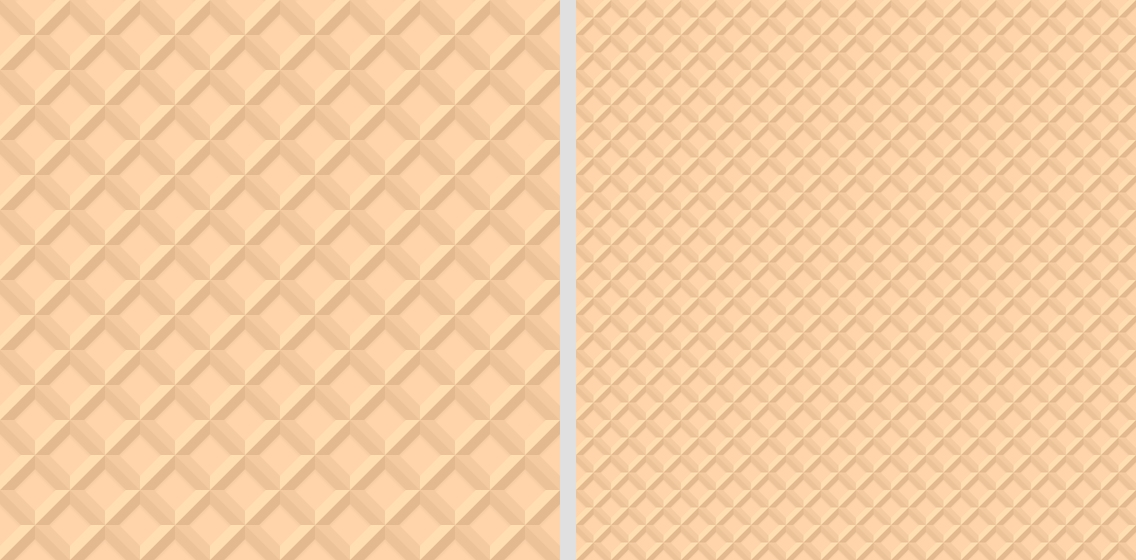
Left, the tile; right, the same tile 2 across and 2 down.
A Shadertoy shader for this pattern:

```glsl
// Waffle-like relief: a diagonal lattice of square pits with four mitred,
// flat-shaded walls and a floor that catches a soft shadow from the upper walls.
// Each pixel averages a small grid of samples to smooth every edge.

const float REPEATS = 8.0;        // whole lattice periods across and down
const float FLOOR_SIZE = 0.595;   // floor half width, where a pit's is 1
const float SHADOW_WIDTH = 0.17;  // reach of the shadow over the floor
const float SHADOW_DEPTH = 0.035;
const int SAMPLES = 4;            // samples per pixel along each axis

const vec3 FLOOR_COLOR       = vec3(1.000, 0.831, 0.667);
const vec3 UPPER_LEFT_COLOR  = vec3(0.892, 0.728, 0.560);
const vec3 UPPER_RIGHT_COLOR = vec3(0.927, 0.764, 0.598);
const vec3 LOWER_LEFT_COLOR  = vec3(0.957, 0.796, 0.630);
const vec3 LOWER_RIGHT_COLOR = vec3(1.000, 0.870, 0.700);

// Flat colour of the wall facing the pit centre; +x is up-right, +y is up-left
vec3 wallColor(vec2 pit) {
    if (abs(pit.y) > abs(pit.x)) {
        return pit.y > 0.0 ? UPPER_LEFT_COLOR : LOWER_RIGHT_COLOR;
    }
    return pit.x > 0.0 ? UPPER_RIGHT_COLOR : LOWER_LEFT_COLOR;
}

// Floor darkened gently towards its two upper edges
vec3 floorColor(vec2 pit) {
    float edgeDistance = FLOOR_SIZE - max(pit.x, pit.y);
    float shadow = 1.0 - smoothstep(0.0, SHADOW_WIDTH, edgeDistance);
    return FLOOR_COLOR * (1.0 - SHADOW_DEPTH * shadow);
}

vec3 relief(vec2 uv) {
    // Turn the grid by 45 degrees; lattice nodes fall on whole numbers
    vec2 p = uv * REPEATS;
    vec2 pit = 2.0 * fract(vec2(p.x + p.y, p.y - p.x)) - 1.0;
    float reach = max(abs(pit.x), abs(pit.y));
    return reach < FLOOR_SIZE ? floorColor(pit) : wallColor(pit);
}

void mainImage(out vec4 fragColor, in vec2 fragCoord) {
    vec3 total = vec3(0.0);
    for (int j = 0; j < SAMPLES; j++) {
        for (int i = 0; i < SAMPLES; i++) {
            vec2 offset = (vec2(i, j) + 0.5) / float(SAMPLES) - 0.5;
            total += relief((fragCoord + offset) / iResolution.xy);
        }
    }
    fragColor = vec4(total / float(SAMPLES * SAMPLES), 1.0);
}
```
